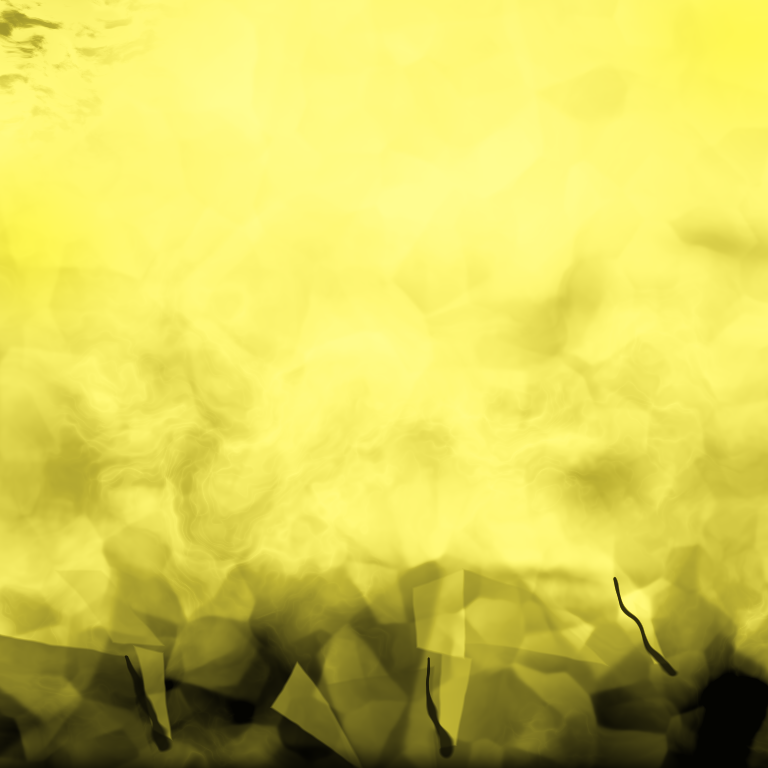
Give the GLSL for this background, as a three.js fragment shader.

```glsl
// Glowing yellow haze above dark, crumpled, translucent shards.
varying vec2 vUv;

#define HORIZON 0.33
#define SMOKE_SCALE 6.5
#define SMOKE_AMOUNT 0.50
#define FACET_AMOUNT 0.34
#define CREASE_AMOUNT 0.24
#define EDGE 0.002
#define BODY_COLOR vec3(1.0, 0.94, 0.27)
#define GLOW_COLOR vec3(1.0, 0.99, 0.57)

float hash(vec2 p) {
  vec3 q = fract(p.xyx * 0.1031);
  q += dot(q, q.yzx + 33.33);
  return fract((q.x + q.y) * q.z);
}

vec2 hash2(vec2 p) { return vec2(hash(p + 17.0), hash(p + 59.0)); }

float noise(vec2 p) {
  vec2 i = floor(p), f = fract(p);
  f = f * f * (3.0 - 2.0 * f);
  return mix(mix(hash(i), hash(i + vec2(1.0, 0.0)), f.x),
             mix(hash(i + vec2(0.0, 1.0)), hash(i + 1.0), f.x), f.y);
}

float fbm(vec2 p) {
  float sum = 0.0, amp = 0.5;
  for (int i = 0; i < 5; i++) {
    sum += amp * noise(p);
    p = mat2(1.6, 1.2, -1.2, 1.6) * p + 7.3;
    amp *= 0.5;
  }
  return sum;
}

// Sharp fibres where the noise crosses its middle.
float creases(vec2 p) {
  float sum = 0.0, amp = 0.5;
  for (int i = 0; i < 4; i++) {
    float ridge = 1.0 - abs(2.0 * noise(p) - 1.0);
    sum += amp * ridge * ridge * ridge;
    p = mat2(1.5, 1.1, -1.1, 1.5) * p + 3.7;
    amp *= 0.6;
  }
  return sum;
}

// Cells with a flat tone and a slope each, blended at the borders.
float facets(vec2 p, float sharpness) {
  vec2 cell = floor(p);
  float sum = 0.0, total = 0.0;
  for (int y = -1; y <= 1; y++) {
    for (int x = -1; x <= 1; x++) {
      vec2 id = cell + vec2(float(x), float(y));
      vec2 offset = p - id - hash2(id);
      float weight = exp(sharpness * (0.7 - length(offset)));
      sum += weight * (hash(id + 5.0) - 0.5 + 1.4 * dot(offset, hash2(id + 31.0) - 0.5));
      total += weight;
    }
  }
  return sum / total;
}

float side(vec2 p, vec2 a, vec2 b) {
  vec2 e = normalize(b - a);
  return dot(p - a, vec2(e.y, -e.x));
}

// Coverage of a convex quad with counterclockwise corners.
float shard(vec2 p, vec2 a, vec2 b, vec2 c, vec2 d) {
  float dist = max(max(side(p, a, b), side(p, b, c)), max(side(p, c, d), side(p, d, a)));
  return smoothstep(EDGE, -EDGE, dist) * mix(0.55, 1.0, noise(p * 11.0));
}

// Ragged line that widens toward its lower end.
float crack(vec2 p, vec2 a, vec2 b) {
  vec2 e = b - a;
  float h = clamp(dot(p - a, e) / dot(e, e), 0.0, 1.0);
  float width = mix(0.003, 0.011, h) * (0.5 + noise(p * 45.0));
  return smoothstep(width, width * 0.4, length(p - a - e * h));
}

float blob(vec2 p, vec2 center, vec2 radius) {
  vec2 q = (p - center) / radius;
  return exp(-dot(q, q));
}

void main() {
  vec2 p = vUv;
  vec2 warp = vec2(fbm(p * 6.0), fbm(p * 6.0 + 41.0)) - 0.5;
  vec2 bent = p + warp * 0.04;
  float low = 1.0 - smoothstep(0.16, HORIZON, p.y + warp.x * 0.12);
  float mid = 1.0 - smoothstep(0.35, 0.8, p.y);
  float folds = facets(bent * vec2(5.5, 4.5), 45.0) + 0.8 * facets(bent.yx * 9.0 + 3.0, 40.0)
              + 0.7 * facets(mat2(0.8, 0.6, -0.6, 0.8) * bent * 15.0, 30.0);

  // Vertical light, from the dark floor to the bright haze
  float y = p.y + warp.y * 0.12 + folds * 0.025;
  float tone = mix(0.2, 0.88, smoothstep(0.02, HORIZON, y)) + 0.1 * smoothstep(0.32, 0.75, y);
  tone += 0.1 * blob(p, vec2(0.47, 0.76), vec2(0.3, 0.3));
  tone -= 0.1 * smoothstep(0.2, 0.5, abs(p.x - 0.5)) * mid * (1.0 - low);

  // Smoke, overlapping folds and creases
  float smoke = fbm(p * vec2(0.8, 1.2) * SMOKE_SCALE + warp * 2.0) - 0.48;
  tone += smoke * SMOKE_AMOUNT * mix(0.24, 0.85, mid);
  tone += folds * FACET_AMOUNT * mix(mix(0.16, 0.2, mid), 0.62, low);
  float crease = creases(p * vec2(6.0, 8.0) + warp * 4.0) - 0.3;
  tone += crease * CREASE_AMOUNT * mix(0.06, 0.7, mid) * smoothstep(0.25, 0.65, noise(p * 7.0 + 9.0));

  // Shadows
  tone -= 0.32 * blob(bent, vec2(0.94, 0.08), vec2(0.1, 0.09));
  tone -= 0.25 * blob(bent, vec2(0.34, 0.13), vec2(0.07, 0.07));
  tone -= 0.18 * blob(bent, vec2(0.27, 0.24), vec2(0.1, 0.05));
  tone -= 0.16 * blob(bent, vec2(0.77, 0.36), vec2(0.06, 0.05));
  tone -= 0.2 * blob(bent, vec2(0.73, 0.25), vec2(0.08, 0.012));
  tone -= 0.13 * blob(bent, vec2(0.95, 0.68), vec2(0.08, 0.03));
  tone -= 0.09 * blob(bent, vec2(0.8, 0.61), vec2(0.12, 0.03));

  // Large shards, back to front
  vec2 s = p + warp * 0.03;
  float grain = folds * 0.14 + smoke * 0.25;
  tone = mix(tone, 0.28 + grain, 0.8 * shard(s, vec2(-0.05, 0.19), vec2(-0.05, -0.05), vec2(0.21, -0.02), vec2(0.155, 0.15)));
  tone = mix(tone, 0.68 + grain, 0.7 * shard(s, vec2(0.08, 0.26), vec2(0.14, 0.17), vec2(0.205, 0.165), vec2(0.13, 0.255)));
  tone = mix(tone, 0.34 + grain, 0.8 * shard(s, vec2(0.42, 0.11), vec2(0.48, -0.04), vec2(0.568, -0.04), vec2(0.568, 0.135)));
  tone = mix(tone, 0.64 + grain, 0.9 * shard(s, vec2(0.606, 0.257), vec2(0.606, 0.16), vec2(0.79, 0.134), vec2(0.7, 0.22)));
  tone = mix(tone, 0.83 + grain, 0.9 * shard(s, vec2(0.54, 0.238), vec2(0.547, 0.16), vec2(0.606, 0.14), vec2(0.606, 0.257)));
  tone = mix(tone, 0.53 + p.y + grain, 0.95 * shard(s, vec2(0.39, 0.14), vec2(0.354, 0.082), vec2(0.475, 0.0), vec2(0.432, 0.088)));
  tone = mix(tone, 0.65 + grain, 0.9 * shard(s, vec2(0.165, 0.165), vec2(0.2, 0.05), vec2(0.225, 0.035), vec2(0.205, 0.155)));
  tone = mix(tone, 0.66 + grain, 0.9 * shard(s, vec2(0.578, 0.15), vec2(0.575, 0.03), vec2(0.595, 0.035), vec2(0.615, 0.14)));
  tone = mix(tone, 0.77 + grain, 0.9 * shard(s, vec2(0.825, 0.22), vec2(0.85, 0.14), vec2(0.867, 0.14), vec2(0.845, 0.21)));

  // Ragged dark cracks
  vec2 r = bent + (vec2(noise(p * 28.0), noise(p * 28.0 + 5.0)) - 0.5) * 0.022;
  float cracks = max(crack(r, vec2(0.569, 0.14), vec2(0.575, 0.02)), crack(r, vec2(0.16, 0.15), vec2(0.222, 0.025)));
  cracks = max(cracks, crack(r, vec2(0.795, 0.25), vec2(0.866, 0.13)));
  tone = mix(tone, 0.06, 0.85 * cracks);

  // Worn corner and floor fade
  float worn = smoothstep(0.45, 0.75, fbm(p * vec2(40.0, 75.0) + warp * 6.0));
  tone -= 0.35 * worn * blob(p, vec2(0.0, 1.0), vec2(0.14, 0.13));
  tone = clamp(tone * smoothstep(-0.025, 0.035, p.y), 0.015, 1.14);

  // Colour ramp with purer yellow toward the sides
  vec3 color = mix(min(tone, 1.0) * BODY_COLOR, GLOW_COLOR, clamp((tone - 0.75) / 0.4, 0.0, 1.0));
  float pure = blob(bent, vec2(0.03, 0.68), vec2(0.1, 0.09)) + blob(bent, vec2(0.97, 0.95), vec2(0.13, 0.1));
  color.b *= 1.0 - 0.3 * pure;
  gl_FragColor = vec4(color, 1.0);
}
```
